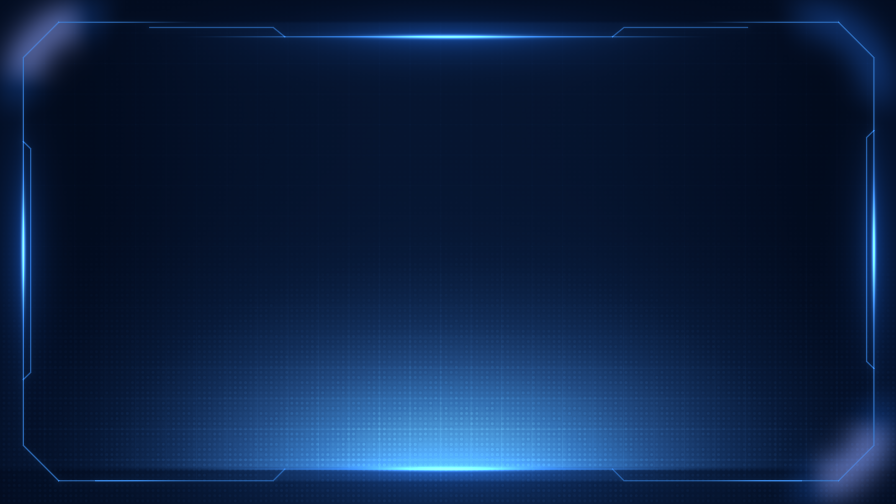
Give the GLSL for this background, as a Shadertoy shader.

```glsl
const vec3 RAMP[7] = vec3[7](
    vec3(0.00, 0.015, 0.05), vec3(0.01, 0.05, 0.13), vec3(0.03, 0.10, 0.22),
    vec3(0.07, 0.18, 0.35), vec3(0.13, 0.29, 0.51), vec3(0.20, 0.44, 0.70),
    vec3(0.33, 0.65, 0.88));
const vec3 LINE_COLOR = vec3(0.22, 0.52, 0.88);
const vec3 HALO_COLOR = vec3(0.10, 0.36, 0.78);
const vec3 CORE_COLOR = vec3(0.50, 0.80, 1.00);
const vec3 WARM_HAZE = vec3(0.25, 0.19, 0.20);
const vec3 COOL_HAZE = vec3(0.04, 0.12, 0.25);
const vec2 CENTER = vec2(0.5007, 0.501);
const vec2 FRAME_HALF = vec2(0.8438, 0.4548);
const float CORNER_CUT = 0.070;
const float LINE_HALF = 0.0013;
const float SIDE_INSET = 0.0145;
const float GRID_STEP = 0.0605;
const float DOT_STEP = 0.0102;
const vec2 GRID_ORIGIN = vec2(-0.742, 0.010);
const vec2 FLOOR_SPREAD = vec2(0.42, 0.19);

float hash21(vec2 p) {
    vec3 q = fract(vec3(p.xyx) * 0.1031);
    q += dot(q, q.yzx + 33.33);
    return fract((q.x + q.y) * q.z);
}

float bell(float x, float width) {
    return exp(-0.5 * x * x / (width * width));
}

float segment(vec2 p, vec2 a, vec2 b) {
    vec2 ab = b - a;
    return length(p - a - ab * clamp(dot(p - a, ab) / dot(ab, ab), 0.0, 1.0));
}

// Crisp stroke with a soft skirt
float stroke(float d, float px) {
    return clamp(0.5 + (LINE_HALF - d) / px, 0.0, 1.0) + 0.10 * exp(-d / 0.006);
}

vec3 ramp(float level) {
    float s = clamp(level, 0.0, 5.999);
    int i = int(s);
    return mix(RAMP[i], RAMP[i + 1], fract(s));
}

// Light streak lying along a rail
vec3 flare(float along, float across, float spread) {
    float halo = 0.42 * exp(-abs(across) / 0.018) * bell(along, spread)
               + 0.13 * bell(across, 0.045) * bell(along, spread * 1.8);
    float core = 0.75 * bell(across, 0.0028) * bell(along, spread * 0.6);
    return HALO_COLOR * halo + CORE_COLOR * core;
}

void mainImage(out vec4 fragColor, in vec2 fragCoord) {
    float px = 1.0 / iResolution.y;
    vec2 p = (fragCoord - CENTER * iResolution.xy) * px;
    vec2 a = abs(p);
    bool top = p.y > 0.0;
    float railY = top ? 0.426 : 0.4316;
    float stepY = top ? 0.4445 : FRAME_HALF.y;

    // Backdrop level: dim flanks and light rising from the floor
    vec2 edge = a - FRAME_HALF;
    float frame = max(max(edge.x, edge.y),
        (edge.x + edge.y + CORNER_CUT) * 0.7071);
    float inside = smoothstep(0.004, -0.004, frame);
    float base = mix(0.9, 1.65 - 1.6 * p.x * p.x, inside);
    float floorLight = bell(p.x, FLOOR_SPREAD.x) * bell(p.y + 0.431, FLOOR_SPREAD.y);
    floorLight *= mix(0.38, 1.0, smoothstep(-0.005, 0.005, p.y + 0.4316));
    float level = base + 4.3 * floorLight;

    // Wide grid and fine dots, clearer near the floor
    float low = smoothstep(0.15, -0.40, p.y);
    vec2 cell = abs(fract((p - GRID_ORIGIN) / GRID_STEP + 0.5) - 0.5) * GRID_STEP;
    vec2 wires = clamp(1.0 - cell / max(px, 0.0024), 0.0, 1.0);
    level += inside * (0.10 + 0.10 * low) * max(wires.x, wires.y);
    level += inside * 0.25 * wires.x * wires.y;
    vec2 dotCell = p / DOT_STEP;
    float dotMask = smoothstep(0.42, 0.12, length(fract(dotCell) - 0.5));
    level += (dotMask - 0.25) * (0.05 + 0.28 * low)
           * (0.5 + hash21(floor(dotCell) + 200.0));
    vec3 color = ramp(level);

    // Curved haze in three corners
    vec2 arc = a - vec2(0.692, 0.304);
    float band = bell(length(arc) - 0.163, 0.035);
    float facing = dot(normalize(arc + 1e-5), vec2(0.7071));
    float sweep = smoothstep(0.45, 1.0, facing);
    float warmSide = p.x * p.y < 0.0 ? 1.0 : 0.0;
    float coolSide = top || warmSide > 0.5 ? 1.0 : 0.0;
    color += band * sweep * (WARM_HAZE * warmSide * smoothstep(0.75, 1.0, facing)
           + COOL_HAZE * coolSide);

    // Outer frame: cut corners, uprights and fading ends
    vec2 cutTop = FRAME_HALF - vec2(CORNER_CUT, 0.0);
    vec2 cutSide = FRAME_HALF - vec2(0.0, CORNER_CUT);
    float corner = min(segment(a, cutTop, cutSide),
        segment(a, cutSide, vec2(FRAME_HALF.x, 0.0)));
    float ink = 0.65 * stroke(corner, px);
    float endFade = smoothstep(0.48, 0.68, a.x);
    ink += 0.6 * endFade * stroke(segment(a, cutTop, vec2(0.48, FRAME_HALF.y)), px);

    // Stepped rails above and below
    float run = segment(a, vec2(top ? 0.593 : 0.70, stepY), vec2(0.348, stepY));
    float slope = segment(a, vec2(0.348, stepY), vec2(0.325, railY));
    ink += 0.5 * stroke(min(run, slope), px);
    float rail = abs(a.y - railY);
    ink += 0.65 * smoothstep(0.54, 0.22, a.x) * stroke(rail, px);

    // Inset brackets on the flanks
    vec2 b = vec2(a.x, abs(p.y - (p.x < 0.0 ? -0.018 : 0.004)));
    float insetX = FRAME_HALF.x - SIDE_INSET;
    float bracket = min(segment(b, vec2(insetX, 0.0), vec2(insetX, 0.222)),
        segment(b, vec2(insetX, 0.222), vec2(FRAME_HALF.x, 0.236)));
    ink += 0.55 * stroke(bracket, px);
    color = mix(color, max(color, LINE_COLOR), min(ink, 1.0));

    // Bright streaks at the middle of every side
    color += flare(p.x, a.y - railY, 0.15);
    color += flare(p.y - 0.006, a.x - FRAME_HALF.x, 0.11);
    fragColor = vec4(min(color, 1.0), 1.0);
}
```
